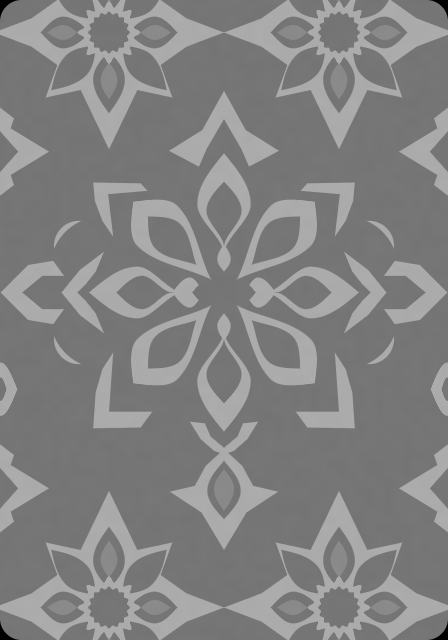
Reproduce this pattern procedurally as a Shadertoy shader.

```glsl
// Grey floral card: an eight-petal medallion framed by chevrons, with four corner stars.

float hash(vec2 p) {
    vec3 q = fract(vec3(p.xyx) * 0.1031);
    q += dot(q, q.yzx + 33.33);
    return fract((q.x + q.y) * q.z);
}

float valueNoise(vec2 p) {
    vec2 i = floor(p), f = fract(p);
    f = f * f * (3.0 - 2.0 * f);
    return mix(mix(hash(i), hash(i + vec2(1, 0)), f.x),
               mix(hash(i + vec2(0, 1)), hash(i + vec2(1, 1)), f.x), f.y);
}

// Signed distance to a closed seven-sided outline
float polygon(vec2 p, vec2 v[7]) {
    float d = dot(p - v[0], p - v[0]), s = 1.0;
    for (int i = 0, j = 6; i < 7; j = i, i++) {
        vec2 e = v[j] - v[i], w = p - v[i];
        vec2 b = w - e * clamp(dot(w, e) / dot(e, e), 0.0, 1.0);
        d = min(d, dot(b, b));
        bvec3 c = bvec3(p.y >= v[i].y, p.y < v[j].y, e.x * w.y > e.y * w.x);
        if (all(c) || all(not(c))) s = -s;
    }
    return s * sqrt(d);
}

// Leaf along y; span holds base, widest point and tip, ogee pinches the base
float leaf(vec2 p, vec3 span, float halfWidth, float ogee) {
    bool base = p.y < span.y;
    float t = base ? (p.y - span.x) / (span.y - span.x) : (span.z - p.y) / (span.z - span.y);
    t = clamp(t, 0.0, 1.0);
    float profile = mix(sin(t * 1.5708), t * t * (3.0 - 2.0 * t), base ? ogee : 0.0);
    return max(abs(p.x) - halfWidth * profile, max(span.x - p.y, p.y - span.z)) * 0.85;
}

vec2 diagonal(vec2 p) { return vec2(p.x - p.y, p.x + p.y) * 0.7071; }

float medallion(vec2 q) {
    float upright = max(leaf(q, vec3(0.45, 1.06, 1.67), 0.32, 1.0),
                       -leaf(q, vec3(0.54, 0.98, 1.33), 0.21, 1.0));
    upright = min(upright, leaf(q, vec3(0.25, 0.4, 0.58), 0.08, 0.0));
    float side = max(leaf(q.yx, vec3(0.48, 1.04, 1.62), 0.31, 1.0),
                    -leaf(q.yx, vec3(0.62, 0.98, 1.29), 0.2, 1.0));
    float heart = max(leaf(q.yx, vec3(0.25, 0.41, 0.62), 0.18, 0.0),
                     -leaf(q.yx, vec3(0.1, 0.25, 0.38), 0.11, 0.0));
    vec2 k = diagonal(q);
    float slant = max(leaf(k, vec3(0.22, 1.13, 1.54), 0.34, 0.45),
                     -leaf(k, vec3(0.47, 0.95, 1.29), 0.21, 0.3));
    return min(min(upright, side), min(heart, slant));
}

// Ornaments around the medallion, mirrored left to right
float frame(vec2 m) {
    vec2 q = abs(m);
    float arrow = polygon(m, vec2[7](vec2(0, 2.42), vec2(0.26, 1.95), vec2(0.66, 1.7),
        vec2(0.3, 1.51), vec2(0.21, 1.72), vec2(0, 2.08), vec2(-0.1, 2.25)));
    float pendant = polygon(m, vec2[7](vec2(0, -3.09), vec2(0.27, -2.64), vec2(0.65, -2.39),
        vec2(0.35, -2.32), vec2(0.22, -2.08), vec2(0, -1.88), vec2(-0.3, -2.4)));
    pendant = max(pendant, -leaf(m, vec3(-2.72, -2.38, -2.02), 0.2, 0.0));
    float horn = polygon(m, vec2[7](vec2(-0.02, -1.95), vec2(0.12, -1.9), vec2(0.28, -1.76),
        vec2(0.41, -1.55), vec2(0.23, -1.57), vec2(0.16, -1.73), vec2(-0.02, -1.88)));
    float upperChevron = polygon(m, vec2[7](vec2(1.57, 1.32), vec2(1, 1.31), vec2(0.92, 1.22),
        vec2(1.39, 1.18), vec2(1.33, 0.67), vec2(1.46, 0.86), vec2(1.55, 1.1)));
    float lowerChevron = polygon(m, vec2[7](vec2(1.57, -1.63), vec2(1, -1.62), vec2(0.86, -1.43),
        vec2(1.38, -1.43), vec2(1.33, -0.72), vec2(1.46, -0.92), vec2(1.54, -1.2)));
    float bracket = polygon(q, vec2[7](vec2(1.95, 0), vec2(1.73, 0.27), vec2(1.44, 0.49),
        vec2(1.54, 0.25), vec2(1.66, 0.1), vec2(1.76, 0), vec2(1.85, -0.1)));
    float clasp = polygon(q, vec2[7](vec2(2.68, 0), vec2(2.35, 0.33), vec2(2.05, 0.38),
        vec2(1.92, 0.2), vec2(2.18, 0.2), vec2(2.42, 0), vec2(2.55, -0.1)));
    float crescent = max(length(q - vec2(1.74, 0.56)) - 0.3, 0.64 - length(q - vec2(1.45, 0.275)));
    return min(min(min(arrow, pendant), min(horn, crescent)),
               min(min(upperChevron, lowerChevron), min(bracket, clasp)));
}

// Star with eight leaf cutouts and a toothed ring
float cornerStar(vec2 s) {
    vec2 q = abs(s);
    float d = polygon(q, vec2[7](vec2(-0.5), vec2(1.38, 0), vec2(0.93, 0.17), vec2(0.62, 0.39),
        vec2(0.76, 0.78), vec2(0.34, 0.69), vec2(0, 1.4)));
    float holes = min(leaf(q, vec3(0.22, 0.56, 0.97), 0.19, 0.0),
                      leaf(q.yx, vec3(0.22, 0.55, 0.82), 0.19, 0.0));
    holes = min(holes, leaf(diagonal(q), vec3(0.22, 0.56, 0.98), 0.17, 0.0));
    float r = length(s), teeth = cos(16.0 * atan(s.y, s.x + 1e-5));
    d = min(max(d, -holes), r - 0.34 - 0.035 * teeth);
    return max(d, 0.235 + 0.015 * teeth - r);
}

// Motifs cut off by the left and right borders
float borderMotifs(vec2 p) {
    vec2 e = vec2(2.68 - p.x, abs(abs(p.y) - 2.02));
    float spike = polygon(e, vec2[7](vec2(0.58, 0), vec2(0.12, 0.28), vec2(0.16, 0.4),
        vec2(-0.1, 0.6), vec2(-0.1, 0.35), vec2(0.21, 0), vec2(0.4, -0.1)));
    vec2 b = vec2(p.y + 0.83, e.x);
    float bud = max(leaf(b, vec3(-0.2, 0, 0.2), 0.32, 0.0), -leaf(b, vec3(-0.1, 0, 0.07), 0.14, 0.0));
    return min(spike, bud);
}

void mainImage(out vec4 fragColor, in vec2 fragCoord) {
    float px = 7.68 / iResolution.y;
    vec2 p = (fragCoord - 0.5 * iResolution.xy) * px;
    vec2 cardEdge = abs(p) - 0.5 * iResolution.xy * px + 0.26;
    p.x = abs(p.x);
    vec2 m = p - vec2(0, 0.33), s = vec2(p.x - 1.38, abs(p.y) - 3.45);

    float light = min(min(medallion(abs(m)), frame(m)), min(cornerStar(s), borderMotifs(p)));
    float tint = min(leaf(abs(s), vec3(0.36, 0.57, 0.8), 0.1, 0.0),
                     leaf(abs(s.yx), vec3(0.38, 0.55, 0.74), 0.09, 0.0));
    tint = min(tint, leaf(m, vec3(-2.62, -2.36, -2.12), 0.12, 0.0));

    // Flat greys with faint mottling
    float grey = mix(0.46, 0.54, clamp(0.5 - tint / px, 0.0, 1.0));
    grey = mix(grey, 0.67, clamp(0.5 - light / px, 0.0, 1.0));
    grey += 0.012 * (valueNoise(fragCoord * px * 9.0) - 0.5);

    // Rounded card corners
    float card = length(max(cardEdge, 0.0)) - 0.26;
    fragColor = vec4(vec3(grey * clamp(0.5 - card / px, 0.0, 1.0)), 1.0);
}
```
